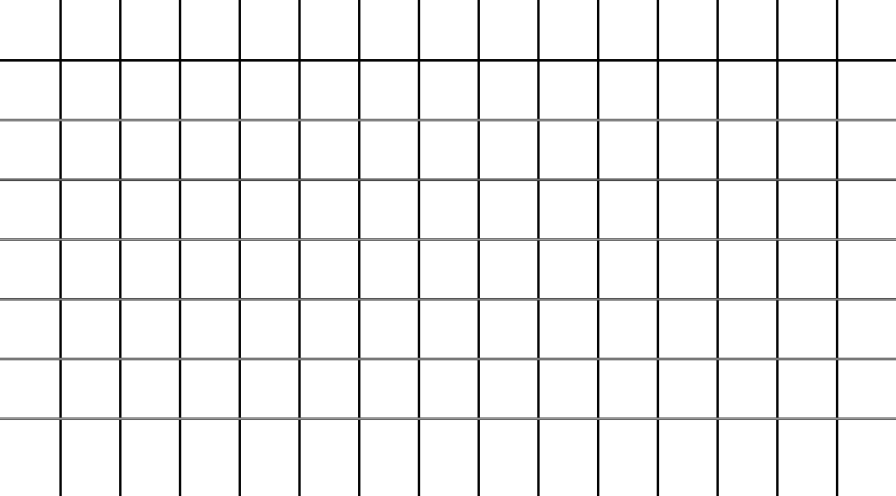
A Shadertoy shader for this pattern:

```glsl
// A ruled grid of square cells on white: black upright lines crossed by level lines.
// Each axis snaps to its nearest line and fills it by exact box coverage; the level
// lines lie on top, most of them grey with a lighter core, each row in its own tone.

const float CELLS_ACROSS = 15.0;              // cells per canvas width
const vec2 LINE_COUNT = vec2(14.0, 7.0);      // upright lines, level lines
const vec2 GRID_OFFSET = vec2(0.014, 0.010);  // shift from the top left, in cells
const float UPRIGHT_WIDTH = 0.040;            // line widths, in cells
const float LEVEL_WIDTH = 0.043;
const float CORE_WIDTH = 0.016;
const float CORE_LIFT = 0.32;                 // how much lighter the core is
const vec3 PAPER = vec3(1.0);
const vec3 INK = vec3(0.01);
// Edge tone of each level line, from the top down
const float ROW_TONE[7] = float[7](0.01, 0.34, 0.20, 0.30, 0.27, 0.31, 0.34);

// Share of a pixel-wide box, centred at the given offset, that a line covers
float lineCoverage(float offset, float width, float pixel) {
    float low = max(offset - 0.5 * pixel, -0.5 * width);
    float high = min(offset + 0.5 * pixel, 0.5 * width);
    return clamp((high - low) / pixel, 0.0, 1.0);
}

void mainImage(out vec4 fragColor, in vec2 fragCoord) {
    // Cell units, measured from the top left corner
    float pixel = CELLS_ACROSS / iResolution.x;
    vec2 p = vec2(fragCoord.x, iResolution.y - fragCoord.y) * pixel - GRID_OFFSET;

    // Nearest existing line on each axis
    vec2 nearest = clamp(floor(p + 0.5), vec2(1.0), LINE_COUNT);
    vec2 offset = p - nearest;

    // Upright lines
    vec3 color = mix(PAPER, INK, lineCoverage(offset.x, UPRIGHT_WIDTH, pixel));

    // Level lines: dark rim and lighter core; the top row stays solid black
    float tone = ROW_TONE[int(nearest.y) - 1];
    float coreTone = nearest.y > 1.5 ? tone + CORE_LIFT : tone;
    float level = lineCoverage(offset.y, LEVEL_WIDTH, pixel);
    float core = lineCoverage(offset.y, CORE_WIDTH, pixel);
    color = color * (1.0 - level) + vec3(tone * (level - core) + coreTone * core);

    fragColor = vec4(color, 1.0);
}
```
